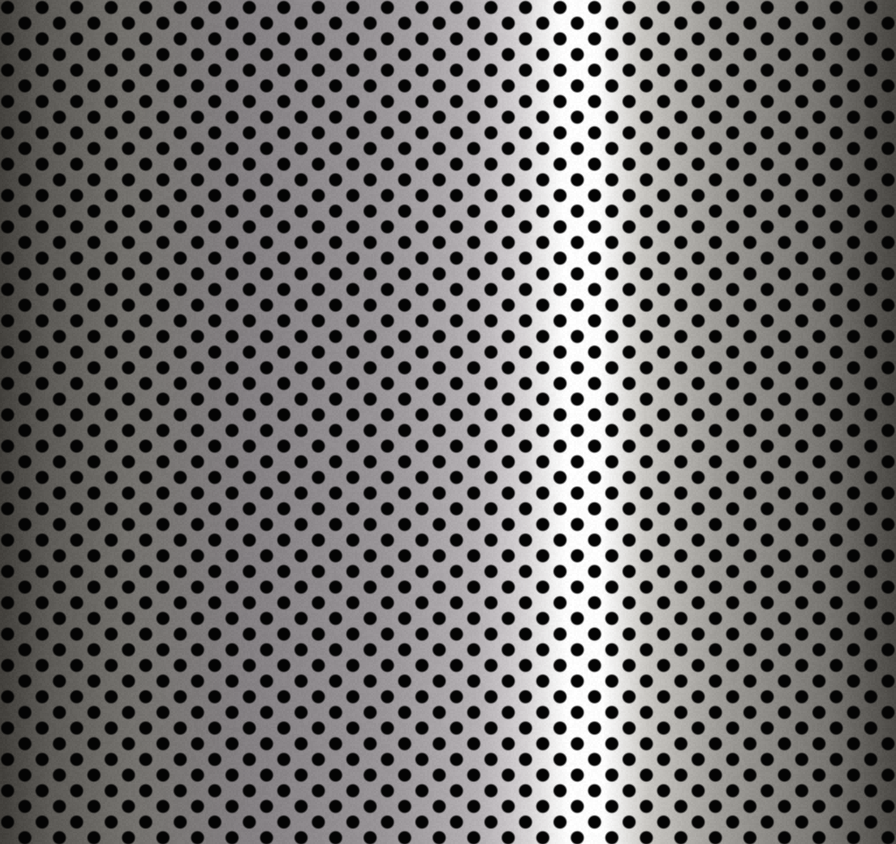
This texture is drawn by a Shadertoy shader. Its source:

```glsl
// Perforated sheet of brushed steel: staggered round holes, about 26 by 27 repeats,
// over a horizontal sheen with one bright vertical band and darker sides.
// Two interleaved lattices give the holes; gradient stops and fine grain give the metal.

float hash(vec2 p) {
    vec3 q = fract(vec3(p.xyx) * 0.1031);
    q += dot(q, q.yzx + 33.33);
    return fract((q.x + q.y) * q.z);
}

// Brightness across the sheet; each stop holds position and level
float sheen(float x) {
    const vec2 stops[13] = vec2[13](
        vec2(0.00, 0.25), vec2(0.05, 0.35), vec2(0.14, 0.44), vec2(0.28, 0.515),
        vec2(0.42, 0.59), vec2(0.53, 0.70), vec2(0.585, 0.83), vec2(0.63, 0.99),
        vec2(0.67, 0.99), vec2(0.72, 0.77), vec2(0.80, 0.61), vec2(0.92, 0.46),
        vec2(1.00, 0.28));
    float level = stops[0].y;
    for (int i = 1; i < 13; i++) {
        float t = clamp((x - stops[i - 1].x) / (stops[i].x - stops[i - 1].x), 0.0, 1.0);
        level = mix(level, stops[i].y, t);
    }
    return level;
}

// Distance to the nearest hole centre, in column widths
float holeDistance(vec2 cell) {
    vec2 aspect = vec2(1.0, 0.908);
    vec2 even = (fract(cell + 0.5) - 0.5) * aspect;
    vec2 odd = (fract(cell) - 0.5) * aspect;
    return min(length(even), length(odd));
}

void mainImage(out vec4 fragColor, in vec2 fragCoord) {
    vec2 uv = fragCoord / iResolution.xy;
    vec2 cell = vec2(uv.x, 1.0 - uv.y) * vec2(25.95, 26.94) - vec2(0.22, 0.24);

    // Metal: sheen that leans slightly, with fine grain
    float level = sheen(uv.x + 0.008 * (uv.y - 0.5));
    level += 0.025 * (hash(floor(uv * vec2(512.0, 482.0))) - 0.5);

    // Faint warm, violet and olive tints, fading out in the highlight
    float violet = smoothstep(0.12, 0.3, uv.x) * (1.0 - smoothstep(0.55, 0.7, uv.x));
    vec3 tint = mix(vec3(0.012, 0.004, -0.012), vec3(0.008, -0.008, 0.004), violet);
    vec3 metal = vec3(level) + tint * (1.0 - smoothstep(0.75, 1.0, level));

    // Holes with a soft rim, never sharper than one pixel
    float rim = max(0.037, 0.5 * 25.95 / iResolution.x);
    float plate = smoothstep(0.188 - rim, 0.188 + rim, holeDistance(cell));
    vec3 hole = vec3(0.015);
    fragColor = vec4(clamp(mix(hole, metal, plate), 0.0, 1.0), 1.0);
}
```
